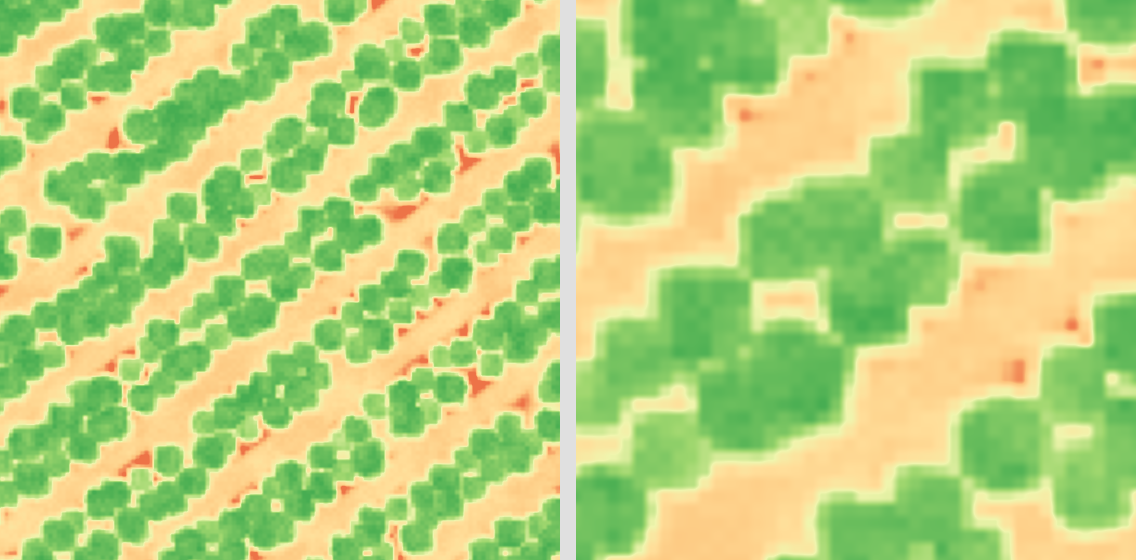
Left: the whole. Right: its middle third, enlarged.
Write a three.js fragment shader that draws this texture.

```glsl
// Diagonal crop rows seen from above as a coarse vegetation-index heat map.
#define ROW_ANGLE 0.649      // slope of the rows, radians
#define ROW_PITCH 0.1638     // distance between furrows
#define ROW_OFFSET 0.024     // shift of the furrows across the rows
#define PLANT_PITCH 0.047    // distance between plants along a lane
#define PLANT_RADIUS 0.030   // mean canopy radius
#define LANE_SHIFT 0.158     // lane distance from the row centre, in row pitches
#define BARE_SHARE 0.07      // share of missing plants
#define CELLS 128.0          // samples across the canvas
#define GRAIN 0.30           // index variation between samples

varying vec2 vUv;

float hash(vec2 p) {
  vec3 q = fract(p.xyx * vec3(0.1031, 0.1030, 0.0973));
  q += dot(q, q.yzx + 33.33);
  return fract((q.x + q.y) * q.z);
}

float noise(vec2 p) {
  vec2 i = floor(p), f = fract(p);
  f = f * f * (3.0 - 2.0 * f);
  return mix(mix(hash(i), hash(i + vec2(1.0, 0.0)), f.x),
             mix(hash(i + vec2(0.0, 1.0)), hash(i + 1.0), f.x), f.y);
}

// Canopy cover from 0 to 1: two staggered lanes of jittered plants per row
float canopy(vec2 p, vec2 along, vec2 across, float row) {
  float u = dot(p, along) / PLANT_PITCH;
  float ragged = 0.22 * (noise(p * 75.0) - 0.5);
  float cover = 0.0;
  for (int lane = 0; lane < 2; lane++) {
    float side = float(lane) * 2.0 - 1.0;
    float stagger = 0.5 * float(lane) + hash(vec2(row, 7.0));
    for (int k = -1; k <= 1; k++) {
      float index = floor(u - stagger) + float(k);
      vec2 id = vec2(index, row * 2.0 + float(lane)) + 57.0;
      float jitterU = 0.5 + 0.55 * (hash(id) - 0.5);
      float jitterV = 0.13 * (hash(id + 31.7) - 0.5);
      vec2 centre = along * (index + stagger + jitterU) * PLANT_PITCH
        + across * ((row + 0.5 + side * LANE_SHIFT + jitterV) * ROW_PITCH + ROW_OFFSET);
      float size = hash(id + 83.1);
      float radius = PLANT_RADIUS * mix(0.78, 1.16, size);
      vec2 d = abs(p - centre);
      float reach = pow(dot(d * d, d) + 1e-9, 1.0 / 3.0) / radius + ragged;
      float vigour = mix(0.86, 1.0, smoothstep(0.0, 0.4, size));
      float alive = step(BARE_SHARE, hash(id + 11.3));
      cover = max(cover, alive * vigour * (1.0 - smoothstep(0.68, 1.42, reach)));
    }
  }
  return cover;
}

// Vegetation index: 0 is bare red soil, 5 is dense green canopy
float vegetation(vec2 cell) {
  vec2 p = (cell + 0.5) / CELLS;
  vec2 along = vec2(cos(ROW_ANGLE), sin(ROW_ANGLE));
  vec2 across = vec2(-along.y, along.x);
  float v = (dot(p, across) - ROW_OFFSET) / ROW_PITCH;
  float inRow = 1.0 - smoothstep(0.26, 0.42, abs(fract(v) - 0.5));

  // Soil is mottled, with dry patches among the plants
  float soil = 1.1 + 0.8 * noise(p * 17.0) + 0.4 * noise(p * 48.0);
  soil -= 2.6 * inRow * smoothstep(0.42, 0.75, noise(p * 13.0 + 40.0));

  float cover = canopy(p, along, across, floor(v));
  float leaf = 5.0 - 0.7 * noise(p * 42.0 + 9.0);
  return mix(soil, leaf, cover) + GRAIN * (hash(cell + 3.0) - 0.5);
}

// Colour scale from dry to lush
vec3 heatColour(float t) {
  vec3 red = vec3(0.93, 0.45, 0.28);
  vec3 orange = vec3(0.99, 0.77, 0.49);
  vec3 sand = vec3(1.00, 0.87, 0.60);
  vec3 paleYellow = vec3(0.94, 0.96, 0.68);
  vec3 lightGreen = vec3(0.62, 0.84, 0.43);
  vec3 green = vec3(0.28, 0.68, 0.32);
  vec3 c = mix(red, orange, clamp(t, 0.0, 1.0));
  c = mix(c, sand, clamp(t - 1.0, 0.0, 1.0));
  c = mix(c, paleYellow, clamp(t - 2.0, 0.0, 1.0));
  c = mix(c, lightGreen, clamp(t - 3.0, 0.0, 1.0));
  return mix(c, green, clamp(t - 4.0, 0.0, 1.0));
}

void main() {
  // Blend the four nearest samples, keeping a hint of the coarse cells
  vec2 g = vUv * CELLS - 0.5;
  vec2 i = floor(g);
  vec2 f = smoothstep(0.08, 0.92, g - i);
  float low = mix(vegetation(i), vegetation(i + vec2(1.0, 0.0)), f.x);
  float high = mix(vegetation(i + vec2(0.0, 1.0)), vegetation(i + 1.0), f.x);
  gl_FragColor = vec4(heatColour(mix(low, high, f.y)), 1.0);
}
```
